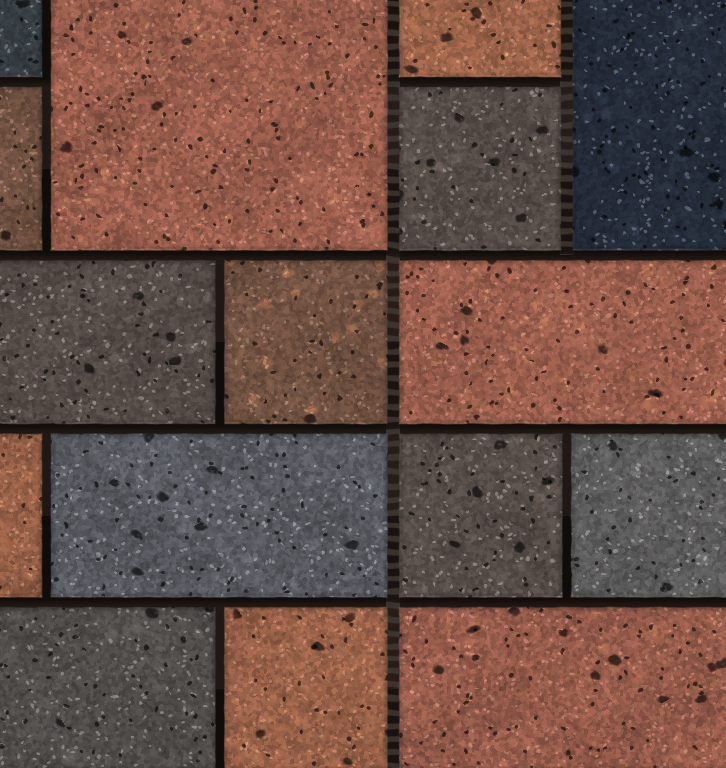
Write a Shadertoy shader that draws this texture.

```glsl
// Mosaic of square and oblong stone tiles in red, brown and grey, with dark joints and a backing mesh.

const float PITCH = 0.2258;                  // grid module, in canvas heights
const vec2 ORIGIN = vec2(-0.1652, -0.1190);  // top-left corner of the grid
const int GRID = 5;                          // modules before the layout repeats

// All lengths below are in modules
const float JOINT_X = 0.026;
const float JOINT_Y = 0.029;
const float MESH_HALF = 0.034;
const float MESH_RUNGS = 13.0;
const float EDGE_WOBBLE = 0.0025;
const float RIM_WIDTH = 0.016;
const float GRAIN = 0.13;
const float MOTTLE = 0.06;
const float STONE_VARIATION = 0.10;

const vec3 JOINT_COLOR = vec3(0.115, 0.085, 0.070);
const vec3 MESH_COLOR = vec3(0.270, 0.240, 0.215);
const vec3 RIM_COLOR = vec3(0.690, 0.560, 0.490);
const vec3 CLAST_COLOR = vec3(0.680, 0.440, 0.310);

// Red, orange, navy, brown, umber, slate, grey, ash, teal
const vec3 PALETTE[9] = vec3[9](
    vec3(0.60, 0.365, 0.30), vec3(0.59, 0.375, 0.28), vec3(0.14, 0.17, 0.22),
    vec3(0.43, 0.31, 0.25), vec3(0.32, 0.285, 0.27), vec3(0.35, 0.36, 0.385),
    vec3(0.355, 0.35, 0.35), vec3(0.325, 0.31, 0.30), vec3(0.21, 0.235, 0.255));

// Tone of each module, top row first; equal neighbours fuse into one stone
const int LAYOUT[25] = int[25](
    8, 0, 0, 1, 2,
    3, 0, 0, 4, 2,
    4, 4, 3, 0, 0,
    1, 5, 5, 4, 6,
    7, 7, 1, 0, 0);

float hash(vec2 p) {
    vec3 q = fract(vec3(p.xyx) * 0.1031);
    q += dot(q, q.yzx + 33.33);
    return fract((q.x + q.y) * q.z);
}

int toneAt(ivec2 cell) {
    ivec2 c = (cell + GRID * 20) % GRID;
    return LAYOUT[c.y * GRID + c.x];
}

// Cellular noise: distance to the nearest seed, and that seed's random value
vec2 cellular(vec2 p) {
    vec2 base = floor(p);
    vec2 nearest = vec2(9.0, 0.0);
    for (int j = -1; j <= 1; j++)
    for (int i = -1; i <= 1; i++) {
        vec2 c = base + vec2(i, j);
        vec2 seed = c + vec2(hash(c + 3.7), hash(c + 41.3));
        float d = distance(p, seed);
        if (d < nearest.x) nearest = vec2(d, hash(c + 87.1));
    }
    return nearest;
}

// Scattered spots: a share of the cells carries a soft blob
float spots(vec2 p, float share, float radius) {
    vec2 n = cellular(p);
    return smoothstep(radius, radius * 0.5, n.x) * step(n.y, share);
}

// Soft irregular field from layered sines
float waves(vec2 p) {
    float sum = sin(p.x * 2.3 + 1.7 * sin(p.y * 1.9)) + sin(p.y * 2.9 + 1.5 * sin(p.x * 2.1));
    sum += 0.6 * sin(p.x * 6.1 - p.y * 4.3 + 2.0 * sin(p.y * 3.7));
    return sum / 2.6;
}

vec3 stoneColor(vec2 g, int tone, vec2 stone) {
    vec2 p = g + stone * 17.3;
    vec2 warped = p + 0.012 * vec2(waves(p * 13.0), waves(p.yx * 15.0));
    bool warm = tone < 2 || tone == 3;
    float shade = 1.0 + STONE_VARIATION * (hash(stone + 5.0) - 0.5) + MOTTLE * waves(p * 2.6);
    shade += GRAIN * (cellular(p * 48.0).y - 0.5) * 2.0;
    shade += GRAIN * (cellular(p * 24.0).y - 0.5);
    vec3 col = PALETTE[tone] * shade;

    // Broad clasts, fine pale chips, then dark pits
    float clasts = spots(warped * 9.0, 0.13, 0.38);
    col = mix(col, warm ? CLAST_COLOR * shade : col * 1.2 + 0.03, clasts * 0.5);
    float chips = spots(warped * vec2(31.0, 35.0), 0.15, 0.42);
    col += chips * (warm ? vec3(0.14, 0.13, 0.12) : vec3(0.19));
    col *= 1.0 - 0.6 * spots(warped * 23.0, 0.09, 0.36);
    return col * (1.0 - 0.6 * spots(warped * vec2(7.0, 9.0) + 5.0, 0.06, 0.30));
}

void mainImage(out vec4 fragColor, in vec2 fragCoord) {
    vec2 uv = vec2(fragCoord.x, iResolution.y - fragCoord.y) / iResolution.y;
    vec2 g = (uv - ORIGIN) / PITCH;
    float px = 1.0 / (iResolution.y * PITCH);
    ivec2 cell = ivec2(floor(g));
    vec2 f = fract(g);
    int tone = toneAt(cell);

    // Fused sides are pushed out of reach: left, right, top, bottom
    bool joinL = toneAt(cell - ivec2(1, 0)) == tone, joinR = toneAt(cell + ivec2(1, 0)) == tone;
    bool joinT = toneAt(cell - ivec2(0, 1)) == tone, joinB = toneAt(cell + ivec2(0, 1)) == tone;
    vec4 side = vec4(f.x, 1.0 - f.x, f.y, 1.0 - f.y) + 9.0 * vec4(joinL, joinR, joinT, joinB);
    vec2 stone = vec2(cell - ivec2(joinL, joinT));

    // Mesh shows in the middle joint and in the upper part of the next one
    float line = floor(g.x + 0.5);
    bool mesh = line == 3.0 || (line == 4.0 && cell.y < 2);
    side -= vec4(vec2(mesh ? MESH_HALF : JOINT_X), vec2(JOINT_Y));
    side += EDGE_WOBBLE * vec4(vec2(waves(g.yx * 11.0)), vec2(waves(g * 11.0)));
    float inside = min(min(side.x, side.y), min(side.z, side.w));

    // Stone face with worn edges and a lit lower rim
    vec3 face = stoneColor(g, tone, stone);
    face *= mix(0.8, 1.0, smoothstep(0.0, 0.035, inside));
    float rim = smoothstep(RIM_WIDTH, 0.0, side.w) + 0.35 * smoothstep(RIM_WIDTH, 0.0, side.x);
    face = mix(face, mix(face * 1.4, RIM_COLOR, 0.35), min(rim, 1.0) * (0.5 + 0.4 * waves(g * 7.0)));

    // Joint, darkest below each stone, crossed by mesh rungs
    vec3 gap = JOINT_COLOR * mix(0.55, 1.1, smoothstep(-JOINT_Y, JOINT_Y, f.y - 0.5 < 0.0 ? f.y : f.y - 1.0));
    float rung = smoothstep(-0.2, 0.6, sin(6.2832 * MESH_RUNGS * g.y + waves(g * 5.0)));
    if (mesh && abs(g.x - line) < MESH_HALF * 1.2) gap = mix(gap, MESH_COLOR, 0.15 + 0.6 * rung);

    fragColor = vec4(mix(gap, face, smoothstep(-px, px, inside)), 1.0);
}
```
